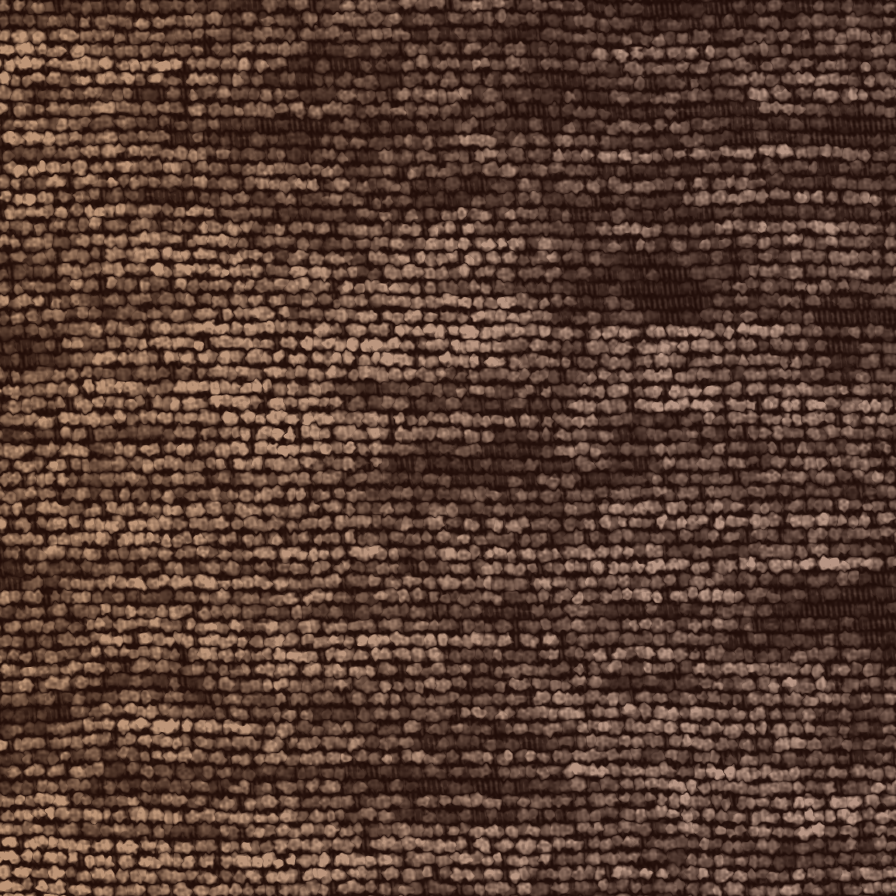
Write a Shadertoy shader that draws this texture.

```glsl
// Brown chenille cloth: horizontal rows of fuzzy tufts over dark ribbed backing

float hash(vec2 p) {
    vec3 q = fract(vec3(p.xyx) * 0.1031);
    q += dot(q, q.yzx + 33.33);
    return fract((q.x + q.y) * q.z);
}

float noise(vec2 p) {
    vec2 cell = floor(p), f = fract(p);
    f = f * f * (3.0 - 2.0 * f);
    return mix(mix(hash(cell), hash(cell + vec2(1, 0)), f.x),
               mix(hash(cell + vec2(0, 1)), hash(cell + vec2(1, 1)), f.x), f.y);
}

// Brightness of the pile: long yarn streaks, broad worn clouds, lighter left side
float pileLight(vec2 c, float x) {
    float streak = noise(vec2(c.x * 0.07, c.y * 0.93) + 40.0);
    float patches = noise(c * vec2(0.22, 0.35) + 90.0);
    float clouds = noise(c * vec2(0.05, 0.11) + 170.0);
    return 0.64 + 0.75 * (streak - 0.5) + 0.4 * (patches - 0.5)
         + 0.5 * (clouds - 0.5) + 0.28 * (0.5 - x);
}

void mainImage(out vec4 fragColor, in vec2 fragCoord) {
    vec2 uv = fragCoord / iResolution.xy;

    // Rows bend slightly and their outline is frayed
    vec2 p = uv * vec2(78.0, 61.0);
    p.y += 0.5 * (noise(uv * vec2(7.0, 5.0)) - 0.5);
    p += 0.28 * (vec2(noise(uv * 230.0), noise(uv * 210.0 + 60.0)) - 0.5);
    vec2 base = floor(p);

    // Ribbed backing with a thin thread along each row
    float rowY = fract(p.y) - 0.5;
    float ribs = 0.5 + 0.5 * sin(6.2832 * (uv.x * 165.0 + 0.35 * rowY + hash(vec2(base.y, 3.0))));
    float band = smoothstep(0.5, 0.2, abs(rowY));
    float thread = smoothstep(0.2, 0.05, abs(rowY - 0.1)) * noise(vec2(uv.x * 12.0, base.y * 3.7));
    float tone = 0.01 + band * (0.2 * ribs + 0.13 * thread);

    // Overlapping tufts, the brightest on top
    for (int j = -1; j <= 1; j++) {
        for (int i = -2; i <= 2; i++) {
            vec2 cell = base + vec2(i, j);
            float seed = hash(cell + 11.0);
            vec2 jitter = vec2(hash(cell + 23.0), hash(cell + 37.0)) - 0.5;
            vec2 center = cell + 0.5 + jitter * vec2(0.8, 0.26);
            vec2 size = vec2(0.55 + 0.45 * seed, 0.42 + 0.14 * hash(cell + 51.0));
            vec2 d = (p - center) / size;
            float dome = smoothstep(1.05, 0.15, dot(d, d));
            float light = pileLight(center, uv.x) + 0.5 * (hash(cell + 71.0) - 0.5);
            tone = max(tone, dome * light * (0.95 + 0.2 * d.y));
        }
    }

    // Fibre grain and glints
    float grain = noise(uv * vec2(260.0, 300.0) + 15.0);
    float fuzz = noise(uv * vec2(150.0, 190.0) + 77.0);
    tone *= 0.62 + 0.45 * grain + 0.36 * fuzz;
    tone *= 0.92 + 0.14 * ribs;
    tone += 0.05 * (grain - 0.5);

    vec3 darkBrown = vec3(0.13, 0.055, 0.036);
    vec3 paleTan = vec3(0.65, 0.52, 0.44);
    vec3 color = mix(darkBrown, paleTan, clamp(tone, -0.05, 1.15));
    color *= mix(vec3(1.03, 1.0, 0.93), vec3(0.99, 1.0, 1.04), smoothstep(0.0, 0.8, uv.x));
    fragColor = vec4(color, 1.0);
}
```
